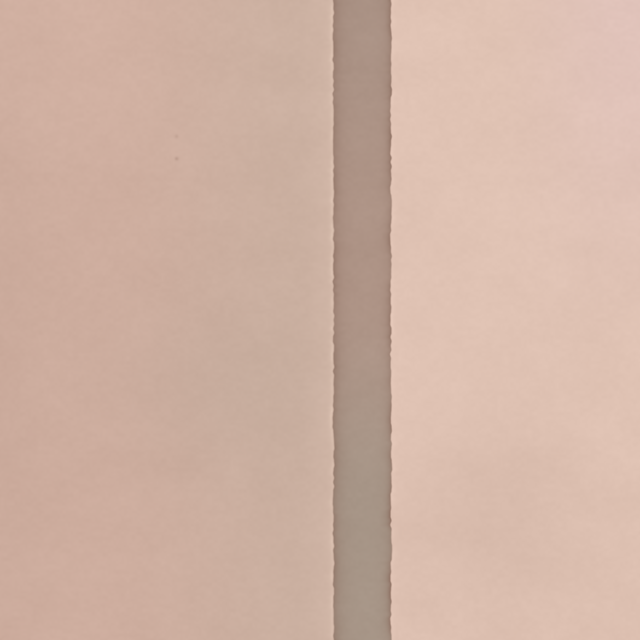
This texture is drawn by a three.js fragment shader. Its source:

```glsl
varying vec2 vUv;

const float GAP_LEFT = 0.521;
const float GAP_RIGHT = 0.611;
const float EDGE_SOFT = 0.0018;
const float FRAY = 0.0035;
const float GRAIN = 0.016;
const float MOTTLE = 0.022;

const vec3 LEFT_PINK = vec3(0.805, 0.678, 0.620);
const vec3 LEFT_BEIGE = vec3(0.792, 0.687, 0.627);
const vec3 RIGHT_WARM = vec3(0.876, 0.762, 0.703);
const vec3 RIGHT_ROSE = vec3(0.880, 0.764, 0.730);
const vec3 GAP_TOP = vec3(0.672, 0.578, 0.526);
const vec3 GAP_MID = vec3(0.690, 0.588, 0.535);
const vec3 GAP_LOW = vec3(0.655, 0.588, 0.532);
const vec3 SHADOW = vec3(0.545, 0.430, 0.375);
const vec3 RIM = vec3(0.865, 0.765, 0.700);

float hash(vec2 p) {
  vec3 q = fract(vec3(p.xyx) * 0.1031);
  q += dot(q, q.yzx + 33.33);
  return fract((q.x + q.y) * q.z);
}

float noise(vec2 p) {
  vec2 i = floor(p);
  vec2 f = fract(p);
  f = f * f * (3.0 - 2.0 * f);
  return mix(mix(hash(i), hash(i + vec2(1.0, 0.0)), f.x),
             mix(hash(i + vec2(0.0, 1.0)), hash(i + vec2(1.0)), f.x), f.y);
}

float fbm(vec2 p) {
  float sum = 0.0;
  float amp = 0.5;
  for (int i = 0; i < 4; i++) {
    sum += amp * noise(p);
    p = p * 2.07 + 17.3;
    amp *= 0.5;
  }
  return sum;
}

// Soft round patch, 1 at its centre
float blob(vec2 p, vec2 centre, vec2 radius) {
  vec2 d = (p - centre) / radius;
  return exp(-dot(d, d));
}

// Ragged sideways offset along a cut edge
float fray(float y, float seed) {
  float coarse = noise(vec2(y * 34.0, seed)) - 0.5;
  float fine = noise(vec2(y * 150.0, seed + 9.0)) - 0.5;
  return FRAY * (0.5 * coarse + 0.6 * fine);
}

vec3 leftSheet(vec2 p) {
  vec3 col = mix(LEFT_PINK, LEFT_BEIGE, smoothstep(0.15, 0.5, p.x));
  col += 0.016 * smoothstep(0.46, 0.52, p.x);
  col += 0.014 * blob(p, vec2(0.15, 0.95), vec2(0.35, 0.2));
  col -= vec3(0.018, 0.010, 0.010) * blob(p, vec2(0.32, 0.40), vec2(0.16, 0.12));
  col -= 0.012 * blob(p, vec2(0.0, 0.35), vec2(0.06, 0.5));
  return col;
}

vec3 rightSheet(vec2 p) {
  float rose = smoothstep(0.75, 1.0, p.x) * smoothstep(0.4, 1.0, p.y);
  vec3 col = mix(RIGHT_WARM, RIGHT_ROSE, rose);
  col -= 0.028 * blob(p, vec2(0.78, 0.20), vec2(0.15, 0.14));
  col -= 0.010 * smoothstep(0.35, 0.0, p.y);
  return col;
}

vec3 gapFloor(vec2 p, float fromLeft, float fromRight) {
  vec3 col = mix(GAP_LOW, GAP_MID, smoothstep(0.2, 0.55, p.y));
  col = mix(col, GAP_TOP, smoothstep(0.65, 1.0, p.y));
  // Contact shadows, broken up along the walls
  float breakLeft = 0.55 + 0.6 * noise(vec2(p.y * 28.0, 4.0));
  float breakRight = 0.35 + 0.85 * noise(vec2(p.y * 42.0, 8.0));
  float wide = 0.30 * exp(-fromLeft / 0.018) + 0.12 * exp(-fromRight / 0.018);
  float tight = 0.45 * breakLeft * exp(-fromLeft / 0.005)
              + 0.85 * breakRight * exp(-fromRight / 0.0045);
  return mix(col, SHADOW, clamp(wide + tight, 0.0, 1.0));
}

void main() {
  vec2 p = vUv;
  float fromLeft = p.x - GAP_LEFT - fray(p.y, 2.0);
  float fromRight = GAP_RIGHT + fray(p.y, 31.0) - p.x;

  // Sheets and the channel between them
  vec3 left = leftSheet(p);
  vec3 right = rightSheet(p);
  float rimLeft = exp(-abs(fromLeft + 0.003) / 0.003);
  float rimRight = exp(-abs(fromRight + 0.003) / 0.003);
  left = mix(left, RIM, rimLeft * (0.35 + 0.6 * noise(vec2(p.y * 70.0, 13.0))));
  right += 0.025 * rimRight * noise(vec2(p.y * 60.0, 21.0));
  vec3 gap = gapFloor(p, max(fromLeft, 0.0), max(fromRight, 0.0));
  vec3 col = mix(left, gap, smoothstep(-EDGE_SOFT, EDGE_SOFT, fromLeft));
  col = mix(right, col, smoothstep(-EDGE_SOFT, EDGE_SOFT, fromRight));

  // Paper mottling and fine grain
  float mottle = fbm(p * vec2(14.0, 18.0)) - 0.47;
  float grain = 0.6 * noise(p * vec2(110.0, 150.0)) + 0.4 * noise(p * 240.0) - 0.5;
  col += MOTTLE * mottle * vec3(1.0, 1.05, 1.1) + GRAIN * grain;

  // Tiny specks
  col -= 0.07 * blob(p, vec2(0.276, 0.752), vec2(0.003));
  col -= 0.04 * blob(p, vec2(0.276, 0.787), vec2(0.003));

  gl_FragColor = vec4(col, 1.0);
}
```
